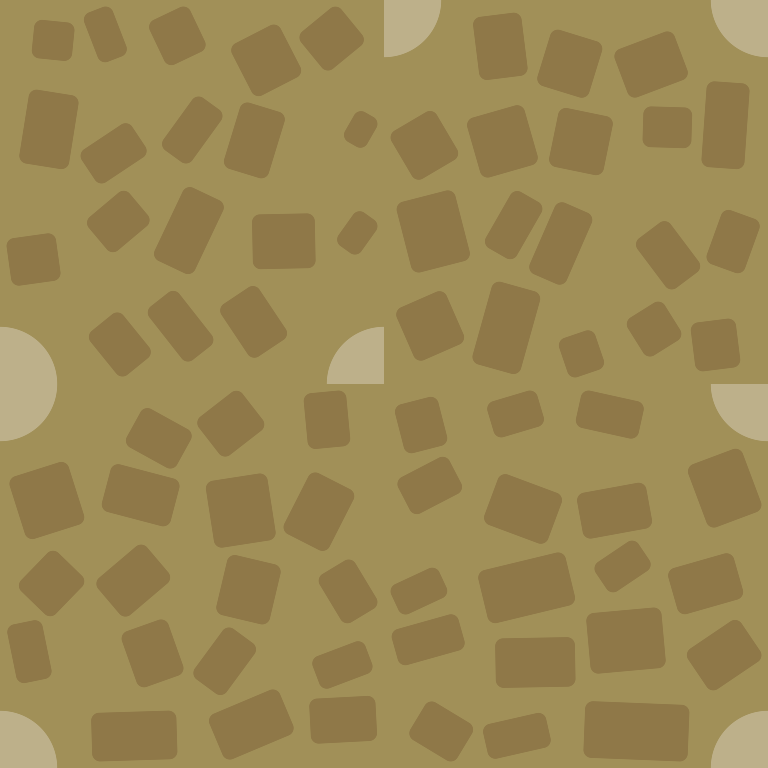
This pattern is drawn by a Shadertoy shader. Its source:

```glsl
// Four square tiles of scattered rounded brown blocks on olive, with pale quarter discs in two corners of each tile.

const vec3 GROUND = vec3(0.631, 0.565, 0.345);
const vec3 BLOCK  = vec3(0.561, 0.471, 0.282);
const vec3 DISC   = vec3(0.741, 0.690, 0.541);

const float TILES       = 2.0;          // tiles per canvas side
const ivec2 GRID        = ivec2(5, 4);  // block cells per tile
const float JITTER      = 0.42;         // scatter of centres, in cells
const float DISC_RADIUS = 0.149;        // lengths below are in tile sides
const float ROUNDING    = 0.021;
const float HALF_GAP    = 0.010;        // half the space between blocks
const float EDGE_GAP    = 0.017;        // space along tile edges and discs
const float MAX_HALF    = 0.115;        // longest half side before rounding
const float STRETCH     = 0.75;         // range of proportions, in octaves
const float TILT_SPREAD = 0.6;          // variation between proposed angles
const int   PROPOSALS   = 8;            // block shapes tried per cell

// Integer hash: three values from 0 to 1
vec3 hash3(ivec3 key) {
    uvec3 v = uvec3(key + 64) * 1664525u + 1013904223u;
    v.x += v.y * v.z; v.y += v.z * v.x; v.z += v.x * v.y;
    v ^= v >> 16u;
    v.x += v.y * v.z; v.y += v.z * v.x; v.z += v.x * v.y;
    return vec3(v >> 8u) / 16777216.0;
}

// Cells hold a block unless they lie outside the tile or under a disc
bool holdsBlock(ivec2 cell) {
    bool inside = all(greaterThanEqual(cell, ivec2(0))) && all(lessThan(cell, GRID));
    bool underDisc = cell.y == 0 && (cell.x == 0 || cell.x == GRID.x - 1);
    return inside && !underDisc;
}

vec2 blockCentre(ivec2 cell, int seed) {
    vec2 offset = JITTER * (hash3(ivec3(cell, seed)).xy - 0.5);
    return (vec2(cell) + 0.5 + offset) / vec2(GRID);
}

// Largest scale that keeps a shape within "room" along direction n
float scaleWithin(float room, vec2 n, vec2 axis, vec2 shape) {
    vec2 support = abs(vec2(dot(axis, n), dot(vec2(-axis.y, axis.x), n)));
    return max(room - ROUNDING, 0.0) / dot(support, shape);
}

// Scale limited by tile edges, discs and the bisectors to nearby blocks
float fitScale(ivec2 cell, int seed, vec2 centre, vec2 axis, vec2 shape) {
    vec2 edge = min(centre, 1.0 - centre) - EDGE_GAP;
    float scale = MAX_HALF / max(shape.x, shape.y);
    scale = min(scale, scaleWithin(edge.x, vec2(1, 0), axis, shape));
    scale = min(scale, scaleWithin(edge.y, vec2(0, 1), axis, shape));
    for (int i = 0; i < 2; i++) {
        vec2 toDisc = vec2(i, 0) - centre;
        float room = length(toDisc) - DISC_RADIUS - EDGE_GAP;
        scale = min(scale, scaleWithin(room, normalize(toDisc), axis, shape));
    }
    for (int y = -1; y <= 1; y++)
    for (int x = -1; x <= 1; x++) {
        ivec2 other = cell + ivec2(x, y);
        if (other == cell || !holdsBlock(other)) continue;
        vec2 apart = blockCentre(other, seed) - centre;
        float room = 0.5 * length(apart) - HALF_GAP;
        scale = min(scale, scaleWithin(room, normalize(apart), axis, shape));
    }
    return scale;
}

// Signed distance to the roomiest of several proposed blocks
float blockDistance(vec2 p, ivec2 cell, int seed) {
    vec2 centre = blockCentre(cell, seed);
    float tilt = 3.14159 * hash3(ivec3(cell, seed)).z;
    vec2 bestHalf = vec2(0), bestAxis = vec2(1, 0);
    float bestArea = 0.0;
    for (int i = 0; i < PROPOSALS; i++) {
        vec3 h = hash3(ivec3(cell, seed + 10 * (i + 1)));
        float angle = tilt + TILT_SPREAD * (h.x - 0.5);
        float aspect = exp2(STRETCH * (2.0 * h.y - 1.0));
        vec2 axis = vec2(cos(angle), sin(angle));
        vec2 shape = vec2(aspect, 1.0 / aspect);
        vec2 halfSize = shape * fitScale(cell, seed, centre, axis, shape);
        float area = (halfSize.x + ROUNDING) * (halfSize.y + ROUNDING);
        if (area > bestArea) { bestArea = area; bestHalf = halfSize; bestAxis = axis; }
    }
    vec2 d = p - centre;
    vec2 q = abs(vec2(dot(d, bestAxis), dot(d, vec2(-bestAxis.y, bestAxis.x)))) - bestHalf;
    return length(max(q, 0.0)) + min(max(q.x, q.y), 0.0) - ROUNDING;
}

void mainImage(out vec4 fragColor, in vec2 fragCoord) {
    vec2 uv = fragCoord / iResolution.xy * TILES;
    float pixel = TILES / iResolution.y;
    ivec2 tile = ivec2(floor(uv));
    int seed = tile.x + 2 * tile.y + 1;

    // Turn each tile so that its discs face a different side
    vec2 p = fract(uv) - 0.5;
    if (tile.y % 2 == 0) p = p.yx;
    if (tile.x % 2 == 1) p = -p;
    p += 0.5;

    // Every block stays closest to its own centre, so one cell is enough
    ivec2 home = ivec2(floor(p * vec2(GRID))), nearest = home;
    float nearestDistance = 1e3;
    for (int y = -1; y <= 1; y++)
    for (int x = -1; x <= 1; x++) {
        ivec2 cell = home + ivec2(x, y);
        if (!holdsBlock(cell)) continue;
        float d = distance(p, blockCentre(cell, seed));
        if (d < nearestDistance) { nearestDistance = d; nearest = cell; }
    }

    float block = blockDistance(p, nearest, seed);
    float disc = min(length(p), length(p - vec2(1, 0))) - DISC_RADIUS;
    vec3 color = mix(BLOCK, GROUND, smoothstep(-0.5, 0.5, block / pixel));
    color = mix(DISC, color, smoothstep(-0.5, 0.5, disc / pixel));
    fragColor = vec4(color, 1.0);
}
```
